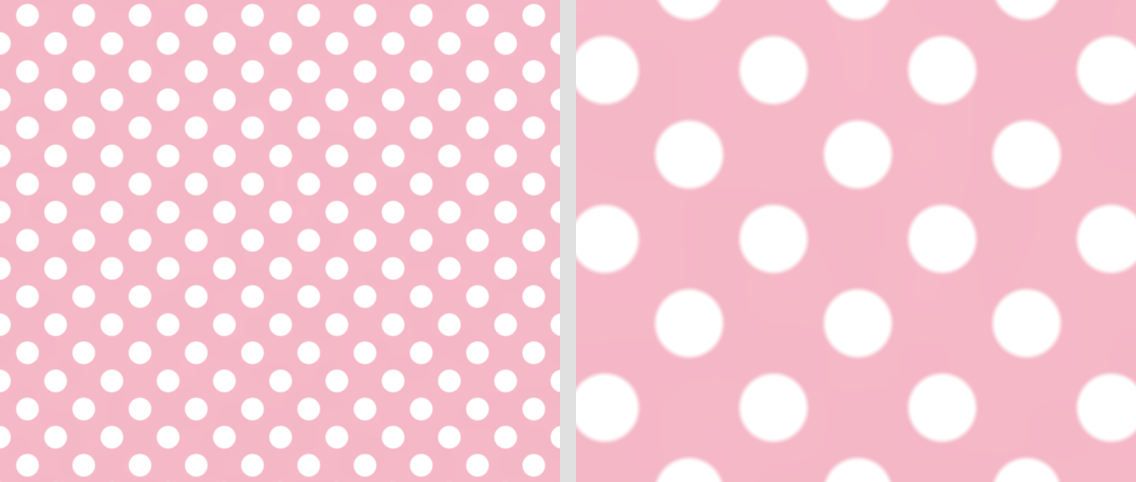
Left, the full canvas; right, a detail of the centre.
This pattern is drawn by a Shadertoy shader. Its source:

```glsl
// Staggered white polka dots on a soft pink ground.

// Lengths are fractions of the canvas width.
const float PITCH = 0.10045;                   // spacing of dots along a row
const float DOT_RADIUS = 0.0202;
const float EDGE_SOFTNESS = 0.0021;            // half width of the dot edge
const vec2 FIRST_DOT = vec2(0.0491, 0.0273);   // from the upper left corner
const float MOTTLE_SCALE = 24.0;
const float MOTTLE_AMOUNT = 0.008;
const vec3 PINK = vec3(0.96, 0.72, 0.78);
const vec3 WHITE = vec3(1.0);

float hash(vec2 p) {
    return fract(sin(dot(p, vec2(127.1, 311.7))) * 43758.5453);
}

float valueNoise(vec2 p) {
    vec2 cell = floor(p);
    vec2 f = smoothstep(0.0, 1.0, fract(p));
    float top = mix(hash(cell), hash(cell + vec2(1, 0)), f.x);
    float bottom = mix(hash(cell + vec2(0, 1)), hash(cell + vec2(1, 1)), f.x);
    return mix(top, bottom, f.y);
}

// Distance to the nearest point of a unit square lattice.
float latticeDistance(vec2 p) {
    return length(fract(p + 0.5) - 0.5);
}

// Signed distance to the dots: two lattices, offset by half a cell.
float dotsDistance(vec2 pos) {
    vec2 p = (pos - FIRST_DOT) / PITCH;
    float nearest = min(latticeDistance(p), latticeDistance(p - 0.5));
    return nearest * PITCH - DOT_RADIUS;
}

void mainImage(out vec4 fragColor, in vec2 fragCoord) {
    // Width units, measured down from the upper left corner
    vec2 pos = vec2(fragCoord.x, iResolution.y - fragCoord.y) / iResolution.x;

    // Ground with a barely visible mottle
    float mottle = valueNoise(pos * MOTTLE_SCALE) - 0.5;
    vec3 ground = PINK + MOTTLE_AMOUNT * mottle;

    // Soft-edged dots
    float edge = max(EDGE_SOFTNESS, 0.75 / iResolution.x);
    float coverage = 1.0 - smoothstep(-edge, edge, dotsDistance(pos));

    fragColor = vec4(mix(ground, WHITE, coverage), 1.0);
}
```
